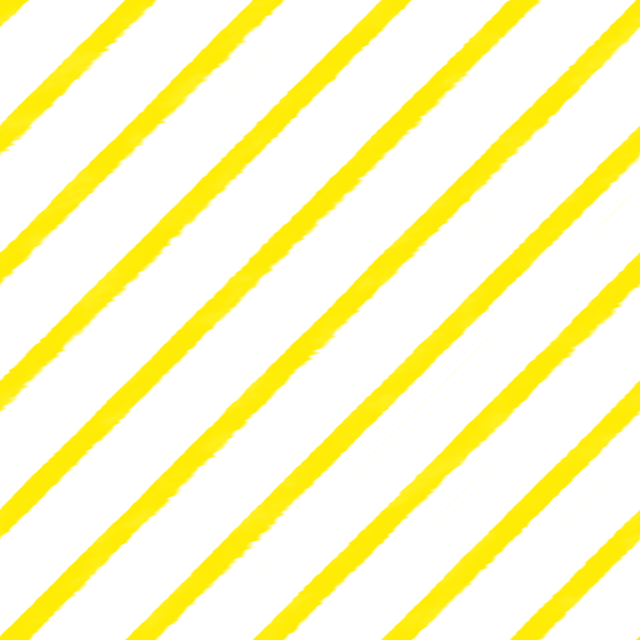
A Shadertoy shader for this pattern:

```glsl
// Diagonal yellow brush stripes with dry, fibrous edges on white paper.

const float STRIPES = 5.0;        // repeats across and down
const float STRIPE_CENTER = 0.098; // phase, in repeats
const float HALF_WIDTH = 0.121;   // in repeats
const vec3 PAPER = vec3(1.0);
const vec3 INK = vec3(1.0, 0.925, 0.025);
const vec3 THIN_INK = vec3(1.0, 0.945, 0.17);

float hash(vec2 p) {
    return fract(sin(dot(p, vec2(127.1, 311.7))) * 43758.5453);
}

float wrappedHash(vec2 cell, vec2 period) {
    return hash(floor(mod(cell + 0.5, period)));
}

// Value noise that repeats after a whole number of cells
float wrappedNoise(vec2 p, vec2 period) {
    vec2 cell = floor(p);
    vec2 f = fract(p);
    f = f * f * (3.0 - 2.0 * f);
    float bottom = mix(wrappedHash(cell, period),
                       wrappedHash(cell + vec2(1.0, 0.0), period), f.x);
    float top = mix(wrappedHash(cell + vec2(0.0, 1.0), period),
                    wrappedHash(cell + vec2(1.0, 1.0), period), f.x);
    return mix(bottom, top, f.y);
}

// Noise in sheared stripe space: x counts repeats, y runs along the stripe
float stripeNoise(vec2 p, float across, float along) {
    return wrappedNoise(p * vec2(across, along), vec2(STRIPES * across, along));
}

// Ink coverage of one stripe; the lower right side is the drier one
float stripeCoverage(vec2 p, float offset, float pixel) {
    float dryness = smoothstep(-0.05, 0.05, offset);
    float wobble = stripeNoise(p, 4.0, 24.0) - 0.5;
    float fibres = stripeNoise(p, 12.0, 230.0) - 0.5;
    float wear = stripeNoise(p, 3.0, 13.0);
    float edge = abs(offset) - HALF_WIDTH;
    edge += 0.012 * wobble + mix(0.018, 0.04, dryness) * fibres * (0.4 + wear);
    float softness = pixel + mix(0.004, 0.022, dryness) * wear + 0.004;
    return 1.0 - smoothstep(-softness, softness, edge);
}

// Faint broken hairline left on the paper between stripes
float hairline(vec2 p, float offset, float pixel) {
    float drift = 0.03 * (stripeNoise(p, 1.0, 5.0) - 0.5);
    float line = 1.0 - smoothstep(0.003, 0.008 + pixel, abs(offset - 0.36 + drift));
    return line * smoothstep(0.45, 0.8, stripeNoise(p, 1.0, 9.0));
}

void mainImage(out vec4 fragColor, in vec2 fragCoord) {
    vec2 uv = fragCoord / iResolution.xy;
    vec2 p = vec2((uv.x - uv.y) * STRIPES, uv.y);
    float offset = fract(p.x - STRIPE_CENTER + 0.5) - 0.5;
    float pixel = STRIPES / min(iResolution.x, iResolution.y);

    // Uneven pigment inside the stroke
    float pigment = stripeNoise(p, 6.0, 32.0) * 0.7 + stripeNoise(p, 16.0, 128.0) * 0.3;
    vec3 ink = mix(INK, THIN_INK, 0.7 * smoothstep(0.45, 0.95, pigment));

    vec3 color = mix(PAPER, ink, 0.07 * hairline(p, offset, pixel));
    color = mix(color, ink, stripeCoverage(p, offset, pixel));
    fragColor = vec4(color, 1.0);
}
```
